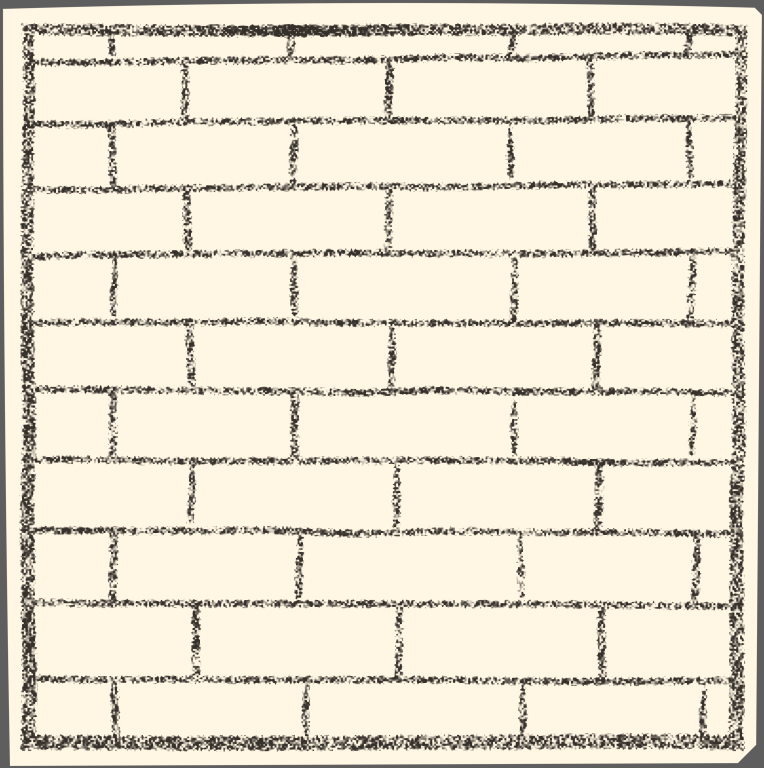
This pattern is drawn by a WebGL 1 fragment shader. Its source:

```glsl
precision highp float;
// Charcoal drawing of a running-bond brick wall inside a heavy frame on cut cream paper.
uniform vec2 u_resolution;

#define SHEET vec2(764.0, 768.0)      // drawing units across and down
#define PAPER vec3(1.0, 0.965, 0.89)
#define INK vec3(0.21, 0.19, 0.17)
#define BACKDROP vec3(0.37, 0.37, 0.37)
#define FRAME vec4(28.0, 29.5, 738.0, 742.0) // left, top, right, bottom
#define FRAME_HALF 6.8
#define BED_HALF 3.6
#define JOINT_HALF 4.2
#define SOFTNESS 2.4
#define GRAIN 1.9
#define PRESSURE 0.64

float hash(vec2 p) {
  return fract(sin(dot(p, vec2(12.9898, 78.233))) * 43758.5453);
}

float noise(vec2 p) {
  vec2 i = floor(p), f = fract(p);
  f = f * f * (3.0 - 2.0 * f);
  return mix(mix(hash(i), hash(i + vec2(1.0, 0.0)), f.x),
             mix(hash(i + vec2(0.0, 1.0)), hash(i + vec2(1.0, 1.0)), f.x), f.y);
}

// Soft-edged stroke: offset across it, position t along it from a to b.
float stroke(float offset, float halfWidth, float t, float a, float b) {
  float d = max(abs(offset) - halfWidth, max(a - t, t - b));
  return 1.0 - smoothstep(-SOFTNESS, SOFTNESS, d);
}

// Height of a horizontal mortar bed: uneven spacing, slight tilt, hand wobble.
float bedHeight(float i, float x) {
  float bulge = 13.0 * pow(abs(sin(3.14159 * i / 9.0)) + 0.0001, 0.6);
  float tilt = mix(-7.0, 3.5, smoothstep(2.0, 5.0, i));
  float wobble = 3.0 * (noise(vec2(x / 90.0, i * 7.3 + 20.0)) - 0.5);
  float y = 59.0 + 69.0 * i - bulge + tilt * (x / SHEET.x - 0.5) + wobble;
  return clamp(y, FRAME.y, FRAME.w);
}

// Position of vertical joint j in a row; alternate rows are staggered.
float jointX(float row, float j) {
  float odd = mod(row, 2.0);
  float sway = 13.0 * sin(0.7854 * (j + 0.5)) * (1.0 - 2.0 * mod(j, 2.0));
  float x = mix(109.0 + 195.0 * j + sway, 186.0 + 203.0 * j, odd);
  float drift = 0.13 * row * row * min(j + odd, 1.0);
  return x + drift + 4.0 * (hash(vec2(row, j)) - 0.5);
}

float jointStroke(vec2 p, float row, float j, float top, float bottom) {
  float t = (p.y - top) / max(bottom - top, 1.0);
  float seed = hash(vec2(row + 3.0, j + 8.0));
  float lean = 6.0 * (hash(vec2(j + 5.0, row)) - 0.5) * (t - 0.5);
  float taper = 1.0 - 0.75 * seed * seed * abs(2.0 * t - 1.1);
  float gap = 5.0 * step(0.6, seed);
  return stroke(p.x - jointX(row, j) - lean, JOINT_HALF * taper, p.y, top, bottom - gap);
}

float wallStrokes(vec2 p) {
  float ink = 0.0;
  for (int r = 0; r < 11; r++) {
    float row = float(r);
    float top = bedHeight(row - 1.0, p.x);
    float bottom = bedHeight(row, p.x);
    if (r < 10) {
      ink = max(ink, stroke(p.y - bottom, BED_HALF, p.x, FRAME.x, FRAME.z));
    }
    for (int k = 0; k < 4; k++) {
      float j = float(k);
      if (j + mod(row, 2.0) < 3.5) ink = max(ink, jointStroke(p, row, j, top, bottom));
    }
  }
  return ink;
}

float frameStrokes(vec2 p) {
  vec2 s = p / SHEET;
  vec2 wobble = 3.0 * vec2(noise(vec2(s.y * 9.0, 4.0)), noise(vec2(s.x * 9.0, 9.0))) - 1.5;
  vec2 q = p + wobble;
  float right = FRAME.z + 3.0 - 6.0 * s.y;
  float heavy = FRAME_HALF * mix(0.85, 1.1, s.y);
  float ink = stroke(q.x - FRAME.x, heavy, p.y, 24.0, 750.0);
  ink = max(ink, stroke(q.x - right, heavy, p.y, 26.0, 748.0));
  ink = max(ink, stroke(q.y - FRAME.w, FRAME_HALF * 1.08, p.x, 22.0, 744.0));
  float topStroke = stroke(q.y - FRAME.y, FRAME_HALF * 0.85, p.x, 22.0, 747.0);
  float pressed = exp(-pow((p.x - 300.0) / 75.0, 2.0));
  return max(ink, topStroke * (1.0 + 0.5 * pressed));
}

// Signed distance to the hand-cut sheet, negative inside.
float paperEdge(vec2 p) {
  vec2 s = p / SHEET;
  float bow = (p.x - 400.0) / 400.0;
  float d = max(mix(3.0, 10.0, s.y * s.y) - p.x, p.x - mix(762.0, 756.0, s.y));
  d = max(d, max(3.0 + 6.0 * bow * bow - p.y, p.y - mix(766.0, 763.0, s.x)));
  return max(d, 0.707 * max(p.x + p.y - 1501.0, p.x - p.y - 747.0));
}

void main() {
  vec2 uv = gl_FragCoord.xy / u_resolution;
  vec2 p = vec2(uv.x, 1.0 - uv.y) * SHEET;
  float pixel = SHEET.y / u_resolution.y;

  // Charcoal catches on the paper grain, with slow changes of pressure.
  float wear = mix(0.82, 1.16, noise(p / 22.0));
  float pressure = max(wallStrokes(p), frameStrokes(p)) * PRESSURE * wear;
  float grain = noise(p / GRAIN);
  float ink = smoothstep(-0.3, 0.45, pressure - grain) * smoothstep(0.0, 0.25, pressure);

  vec3 color = mix(PAPER, INK, ink);
  color = mix(color, BACKDROP, smoothstep(-0.7, 0.7, paperEdge(p) / pixel));
  gl_FragColor = vec4(color, 1.0);
}
```
